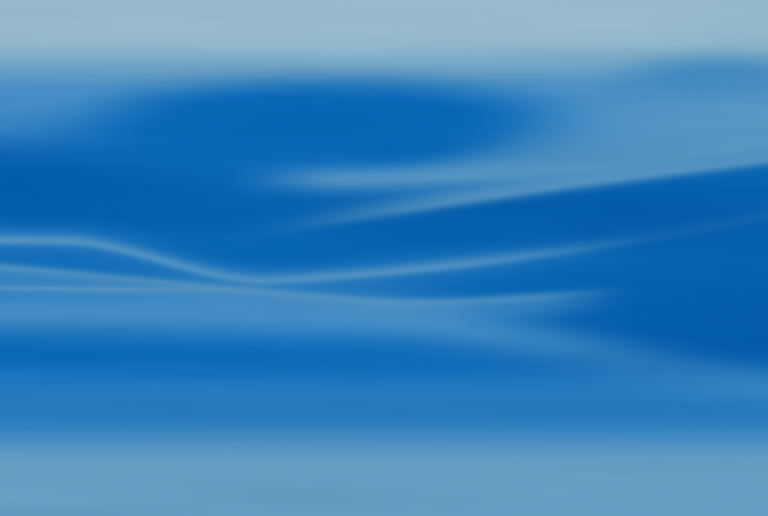
This background is drawn by a Shadertoy shader. Its source:

```glsl
// Calm blue water in long exposure: a vertical wash of blues, soft dark pools,
// and light ridges that follow curved lines with a separate falloff above and below.
// Stretched value noise adds faint horizontal silk.

const vec3 DEEP = vec3(0.03, 0.40, 0.71);
const vec3 SHADE = vec3(0.01, 0.35, 0.65);
const vec3 MID = vec3(0.16, 0.49, 0.75);
const vec3 HAZE = vec3(0.30, 0.57, 0.78);
const vec3 STEEL = vec3(0.39, 0.61, 0.76);
const vec3 PALE = vec3(0.59, 0.73, 0.80);

float hash(vec2 p) {
    vec3 q = fract(vec3(p.xyx) * 0.1031);
    q += dot(q, q.yzx + 33.33);
    return fract((q.x + q.y) * q.z);
}

float noise(vec2 p) {
    vec2 i = floor(p), f = fract(p);
    f = f * f * (3.0 - 2.0 * f);
    return mix(mix(hash(i), hash(i + vec2(1, 0)), f.x),
               mix(hash(i + vec2(0, 1)), hash(i + vec2(1, 1)), f.x), f.y);
}

// Ridge of light at signed height d, with its own width on each side
float ridge(float d, float above, float below) {
    float t = d / (d > 0.0 ? above : below);
    return exp(-t * t);
}

// Soft elliptical pool
float pool(vec2 p, vec2 center, vec2 radius, float soft) {
    return 1.0 - smoothstep(1.0 - soft, 1.0 + soft, length((p - center) / radius));
}

// Noise layers drawn out along the horizon
float silk(vec2 p) {
    float sum = 0.0, gain = 0.5;
    vec2 scale = vec2(2.5, 22.0);
    for (int i = 0; i < 4; i++) {
        sum += gain * (noise(p * scale + float(i) * 17.0) - 0.5);
        scale *= 2.0;
        gain *= 0.55;
    }
    return sum;
}

void mainImage(out vec4 fragColor, in vec2 fragCoord) {
    vec2 p = fragCoord / iResolution.xy;
    float x = p.x, y = p.y;
    float grain = silk(p + vec2(0.0, 0.03 * x * x));

    // Deep water with darker flanks
    vec3 color = DEEP;
    color = mix(color, SHADE, 0.8 * pool(p, vec2(1.02, 0.36), vec2(0.34, 0.13), 0.7));
    color = mix(color, SHADE, 0.8 * pool(p, vec2(0.88, 0.59), vec2(0.50, 0.08), 0.8));
    color = mix(color, SHADE, 0.7 * pool(p, vec2(0.0, 0.645), vec2(0.30, 0.09), 0.8));

    // Upper haze, opened by the long pool, then the pale sky reflection
    color = mix(color, HAZE, 0.85 * smoothstep(0.67, 0.80, y));
    vec2 lens = vec2(x, y + 0.12 * (x - 0.43) * (x - 0.43));
    color = mix(color, DEEP, pool(lens, vec2(0.42, 0.75), vec2(0.30, 0.105), 0.38));
    color = mix(color, STEEL, 0.9 * smoothstep(0.805, 0.88, y + 0.02 * grain));
    color = mix(color, PALE, smoothstep(0.83, 0.94, y));
    color = mix(color, MID, 0.75 * pool(p, vec2(0.94, 0.845), vec2(0.11, 0.04), 0.75));

    // Lower shallows
    color = mix(color, MID, 0.9 * smoothstep(0.32, 0.23, y) * step(y, 0.32));
    color = mix(color, STEEL, 1.0 - smoothstep(0.10, 0.20, y + 0.02 * grain));

    // Broad band through the middle that sinks toward the right
    float body = y - (0.395 - 0.02 * x - 0.12 * smoothstep(0.45, 1.1, x));
    float bodyFade = 1.0 - 0.6 * smoothstep(0.5, 0.95, x);
    color = mix(color, HAZE, 0.85 * bodyFade * ridge(body, mix(0.065, 0.03, x), 0.045));

    // Wide swell rising to the right
    float swell = y - (0.652 + 0.20 * (x - 0.40) * abs(x - 0.40));
    float swellFade = smoothstep(0.28, 0.46, x);
    float swellTop = 0.025 + 0.12 * smoothstep(0.50, 0.95, x);
    color = mix(color, STEEL, 0.78 * swellFade * ridge(swell, swellTop, 0.024));

    // Long slanted ridge below the swell
    float run = x - 0.36;
    float slant = y - (0.556 + 0.25 * run - 0.06 * run * run);
    color = mix(color, STEEL, 0.75 * smoothstep(0.28, 0.62, x) * ridge(slant, 0.026, 0.013));

    // Bright crest that dips from the left and climbs again
    run = x - 0.37;
    float crest = y - (0.457 + 0.09 * run + 0.17 * run * run
                       + 0.087 * (1.0 - smoothstep(0.08, 0.36, x)));
    float crestFade = 0.75 - 0.65 * smoothstep(0.55, 0.88, x);
    color = mix(color, STEEL, crestFade * ridge(crest, 0.013, 0.009));
    color = mix(color, HAZE, 0.45 * crestFade * ridge(crest, 0.03, 0.035));

    // Twin crest along the top of the band
    run = x - 0.54;
    float fold = y - (0.413 - 0.015 * run + 0.13 * (sqrt(run * run + 0.006) - 0.077));
    float foldFade = 1.0 - smoothstep(0.68, 0.84, x);
    color = mix(color, STEEL, 0.65 * foldFade * ridge(fold, 0.010, 0.016));
    color = mix(color, HAZE, 0.45 * foldFade * ridge(fold + 0.022, 0.012, 0.02));

    // Thin thread at the left
    float thread = y - (0.442 - 0.015 * x);
    color = mix(color, STEEL, 0.6 * (1.0 - smoothstep(0.15, 0.38, x)) * ridge(thread, 0.006, 0.008));

    color += 0.045 * grain;
    fragColor = vec4(color, 1.0);
}
```
